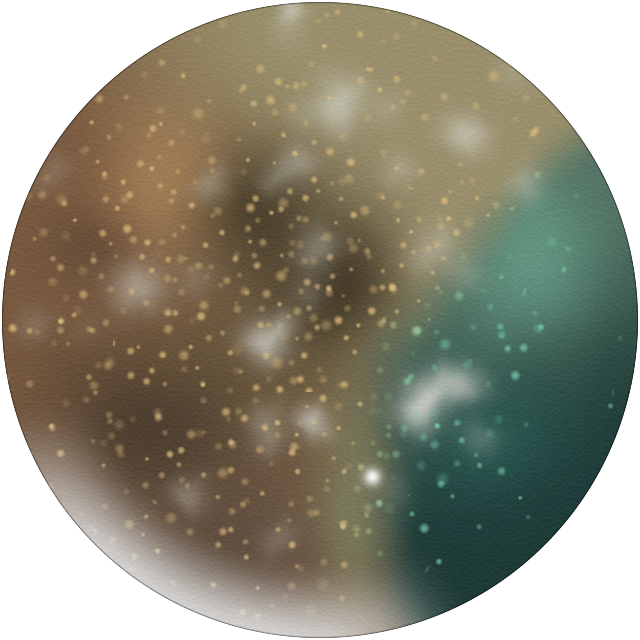
Write a WebGL 2 fragment shader that draws this background.

```glsl
#version 300 es
precision highp float;
// A round disc of soft amber and teal nebula with pale puffs, scattered sparks and grained paper.
uniform vec2 u_resolution;
out vec4 fragColor;

const vec3 KHAKI = vec3(0.60, 0.56, 0.42);
const vec3 RUST = vec3(0.47, 0.35, 0.25);
const vec3 UMBER = vec3(0.25, 0.21, 0.14);
const vec3 DEEP_TEAL = vec3(0.12, 0.23, 0.22);
const vec3 SEA_GREEN = vec3(0.40, 0.61, 0.53);
const vec3 MIST = vec3(0.82, 0.82, 0.79);

vec2 hash2(vec2 cell) {
  vec3 q = fract(cell.xyx * vec3(0.1031, 0.1030, 0.0973));
  q += dot(q, q.yzx + 33.33);
  return fract((q.xx + q.yz) * q.zy);
}

// Distance to the nearest jittered cell point.
float cellular(vec2 p) {
  vec2 cell = floor(p);
  float nearest = 2.0;
  for (int y = -1; y <= 1; y++)
    for (int x = -1; x <= 1; x++) {
      vec2 id = cell + vec2(x, y);
      nearest = min(nearest, length(id + hash2(id) - p));
    }
  return nearest;
}

// Layered sines that bend the plane.
vec2 warp(vec2 p, float frequency, float amount) {
  for (int i = 0; i < 3; i++) {
    p += amount * sin(p.yx * frequency + vec2(1.3, 4.1) * float(i + 1));
    frequency *= 1.9;
    amount *= 0.55;
  }
  return p;
}

float blob(vec2 p, vec2 center, vec2 radius) {
  vec2 d = (p - center) / radius;
  return exp(-dot(d, d));
}

vec3 tint(vec3 base, vec2 p, vec2 center, vec2 radius, vec3 color, float strength) {
  return mix(base, color, strength * blob(p, center, radius));
}

// One soft dot per occupied cell, with random size and brightness.
float sparks(vec2 p, float scale, float angle, float size, float density) {
  float c = cos(angle), s = sin(angle);
  vec2 q = mat2(c, s, -s, c) * p * scale + 40.0;
  vec2 id = floor(q);
  vec2 offset = 0.25 + 0.5 * hash2(id);
  vec2 pick = hash2(id + 71.0);
  float radius = size * scale * mix(0.65, 1.25, pick.y);
  float dotShape = 1.0 - smoothstep(0.15 * radius, radius, length(fract(q) - offset));
  return dotShape * step(pick.x, density) * mix(0.25, 1.0, hash2(id + 19.0).x);
}

// Small faint clouds, randomly placed.
float scatteredMist(vec2 p, float scale) {
  vec2 q = p * scale + 11.0;
  float sum = 0.0;
  for (int y = -1; y <= 1; y++)
    for (int x = -1; x <= 1; x++) {
      vec2 id = floor(q) + vec2(x, y);
      vec2 pick = hash2(id + 5.0);
      sum += step(pick.x, 0.4) * pick.y * blob(q, id + hash2(id), vec2(0.25));
    }
  return sum;
}

vec3 nebula(vec2 p, float tealSide) {
  vec3 warm = mix(RUST, KHAKI, smoothstep(0.1, 0.55, p.x + 0.45 * (p.y - 0.75)));
  warm = tint(warm, p, vec2(0.26, 0.72), vec2(0.10, 0.12), vec3(0.70, 0.54, 0.36), 0.75);
  warm = tint(warm, p, vec2(0.38, 0.40), vec2(0.20, 0.14), vec3(0.42, 0.35, 0.24), 0.85);
  warm = tint(warm, p, vec2(0.40, 0.67), vec2(0.10, 0.11), UMBER, 0.80);
  warm = tint(warm, p, vec2(0.52, 0.55), vec2(0.11, 0.12), UMBER, 0.95);
  warm = tint(warm, p, vec2(0.23, 0.33), vec2(0.14, 0.12), vec3(0.27, 0.22, 0.17), 0.85);
  warm = tint(warm, p, vec2(0.34, 0.13), vec2(0.24, 0.16), vec3(0.36, 0.30, 0.25), 0.85);
  warm = tint(warm, p, vec2(0.14, 0.61), vec2(0.07, 0.06), vec3(0.32, 0.24, 0.18), 0.45);
  vec3 cool = mix(DEEP_TEAL, vec3(0.32, 0.44, 0.38), smoothstep(0.2, 0.65, p.y - 0.35 * (p.x - 0.75)));
  cool = tint(cool, p, vec2(0.83, 0.59), vec2(0.10, 0.13), SEA_GREEN, 0.85);
  cool = tint(cool, p, vec2(0.76, 0.32), vec2(0.12, 0.10), vec3(0.18, 0.38, 0.35), 0.65);
  vec3 color = mix(warm, cool, tealSide);
  return tint(color, p, vec2(0.55, 0.20), vec2(0.055, 0.16), vec3(0.50, 0.51, 0.38), 0.75);
}

float puffs(vec2 p) {
  float sum = 0.65 * blob(p, vec2(0.53, 0.84), vec2(0.036, 0.044));
  sum += 0.60 * blob(p, vec2(0.73, 0.79), vec2(0.035, 0.030));
  sum += 0.60 * blob(p, vec2(0.45, 0.98), vec2(0.020));
  sum += 0.65 * blob(p, vec2(0.417, 0.468), vec2(0.035));
  sum += 0.85 * blob(p, vec2(0.66, 0.368), vec2(0.036, 0.042));
  sum += 0.65 * blob(p, vec2(0.715, 0.40), vec2(0.038, 0.030));
  sum += 0.65 * blob(p, vec2(0.492, 0.34), vec2(0.026));
  sum += 0.50 * blob(p, vec2(0.215, 0.55), vec2(0.042, 0.038));
  sum += 0.38 * blob(p, vec2(0.495, 0.61), vec2(0.032, 0.038));
  sum += 0.35 * blob(p, vec2(0.675, 0.61), vec2(0.038));
  return sum + 0.35 * scatteredMist(p, 9.0);
}

void main() {
  vec2 uv = gl_FragCoord.xy / u_resolution;
  float pixel = 1.0 / min(u_resolution.x, u_resolution.y);
  vec2 fromCenter = uv - 0.5;
  float radius = length(fromCenter);

  // Colour field, split by a curved front.
  vec2 bent = warp(uv, 14.0, 0.008);
  float front = 0.57 + 1.15 * (bent.y - 0.25) * (bent.y - 0.25);
  float tealSide = smoothstep(-0.07, 0.08, bent.x - front);
  vec3 color = nebula(bent, tealSide);
  color = mix(color, MIST, min(puffs(warp(uv, 55.0, 0.004)), 0.9));

  // Sparks are densest along the middle and fade near the dark right and the top.
  float band = 0.15 + 0.85 * blob(uv, vec2(0.48, 0.47), vec2(0.38, 0.36));
  band *= 1.0 - 0.8 * smoothstep(0.65, 0.95, uv.x - 0.5 * uv.y + 0.25);
  float light = sparks(uv, 25.0, 0.4, 0.0085, 0.75 * band);
  light += sparks(uv, 31.0, 1.1, 0.0070, 0.70 * band);
  light += 0.7 * sparks(uv, 22.0, 2.0, 0.0110, 0.50 * band);
  vec3 sparkColor = mix(vec3(0.88, 0.75, 0.50), vec3(0.47, 0.78, 0.65), tealSide);
  color = mix(color, sparkColor, min(light * 0.75, 0.85));
  color = tint(color, uv, vec2(0.582, 0.255), vec2(0.013), vec3(1.0), 0.95);

  // Fog along the lower left rim, then embossed grain.
  float facing = dot(fromCenter / max(radius, 0.001), vec2(-0.40, -0.92));
  float fog = smoothstep(0.37, 0.51, radius) * smoothstep(0.62, 0.98, facing);
  color = mix(color, vec3(0.86), fog * 0.95);
  vec2 grain = uv * vec2(150.0, 210.0);
  color += 0.035 * (cellular(grain) - cellular(grain + vec2(0.1, 0.6)));

  // Thin dark rim and white surround.
  float edge = radius - 0.497;
  color *= 1.0 - 0.45 * (1.0 - smoothstep(0.0, 0.0015 + pixel, abs(edge)));
  color = mix(color, vec3(1.0), smoothstep(-0.5 * pixel, 0.5 * pixel, edge));
  fragColor = vec4(color, 1.0);
}
```
